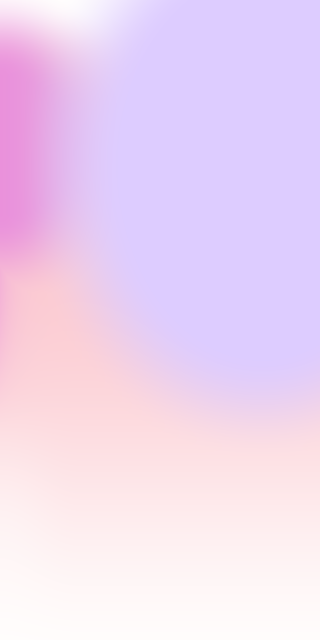
This background is drawn by a Shadertoy shader. Its source:

```glsl
// Soft pastel backdrop: a lavender disc and a pink glow over a blush fade.
#define LAVENDER      vec3(0.867, 0.800, 1.000)
#define PINK_EDGE     vec3(0.916, 0.570, 0.860)
#define PINK_INNER    vec3(0.900, 0.670, 0.885)
#define BLUSH         vec3(0.987, 0.800, 0.825)
#define PAPER         vec3(1.000, 0.996, 0.992)
#define DISC_CENTER   vec2(0.82, 1.48)
#define DISC_RADII    vec2(0.60, 0.755)
#define DISC_BLUR     0.17
#define GLOW_CENTER   vec2(0.00, 1.545)
#define GLOW_RADII    vec2(0.34, 0.365)
#define GLOW_BLUR     0.15

// Approximate signed distance to an axis-aligned ellipse.
float ellipseDistance(vec2 p, vec2 radii) {
    float scaled = length(p / radii);
    float slope = length(p / (radii * radii));
    return scaled * (scaled - 1.0) / max(slope, 1e-4);
}

// Coverage of an ellipse whose rim is blurred on both sides.
float softEllipse(vec2 p, vec2 center, vec2 radii, float blur) {
    return 1.0 - smoothstep(-blur, blur, ellipseDistance(p - center, radii));
}

void mainImage(out vec4 fragColor, in vec2 fragCoord) {
    // The canvas spans 1 across and 2 up.
    vec2 p = fragCoord / iResolution.xy * vec2(1.0, 2.0);

    // Blush fade, pale at the bottom, the lower left and the top
    float blush = smoothstep(-0.15, 1.15, p.y);
    blush *= 1.0 - smoothstep(1.65, 1.97, p.y);
    float cornerFade = (1.0 - smoothstep(0.0, 0.25, p.x))
                     * (1.0 - smoothstep(0.3, 0.8, p.y));
    blush *= 1.0 - 0.35 * cornerFade;
    vec3 color = mix(PAPER, BLUSH, blush);

    // Pink glow with a thin tail down the left edge
    vec3 pink = mix(PINK_EDGE, PINK_INNER, smoothstep(0.0, 0.24, p.x));
    float glow = softEllipse(p, GLOW_CENTER, GLOW_RADII, GLOW_BLUR);
    float tail = 0.45 * exp(-p.x / 0.05)
               * smoothstep(0.62, 1.15, p.y)
               * (1.0 - smoothstep(1.5, 1.85, p.y));
    color = mix(color, pink, max(glow, tail));

    // Lavender disc
    float disc = softEllipse(p, DISC_CENTER, DISC_RADII, DISC_BLUR);
    color = mix(color, LAVENDER, disc);

    fragColor = vec4(color, 1.0);
}
```
